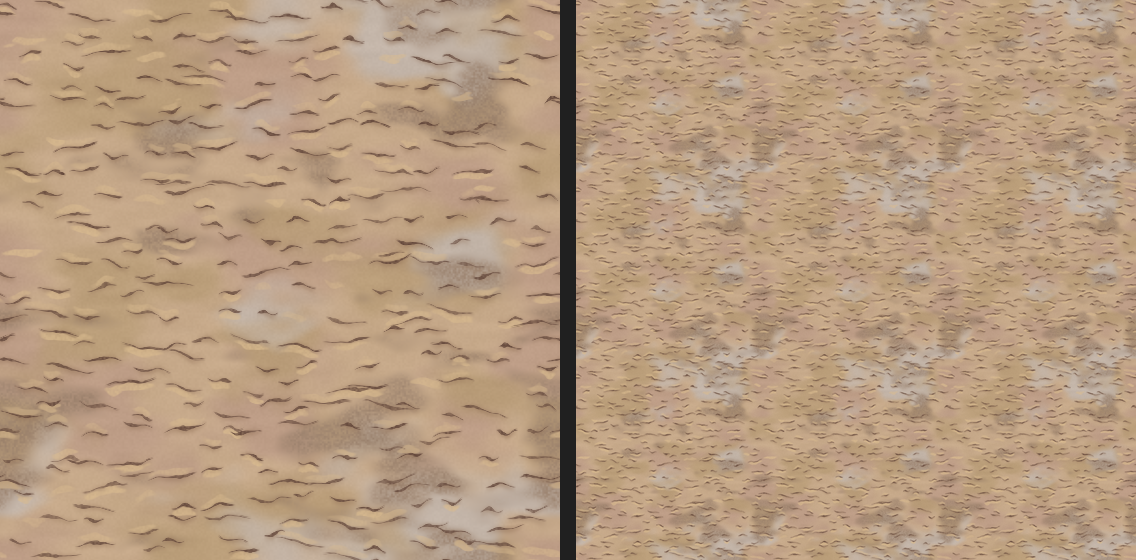
Left, the tile; right, the same tile 3 across and 3 down.
A WebGL 2 fragment shader for this texture:

```glsl
#version 300 es
precision highp float;
// Weathered tan bark: soft colour blotches, pale streaks and short wavy charcoal strokes.

uniform vec2 u_resolution;
out vec4 fragColor;

vec3 random3(vec2 cell, float seed) {
    uvec3 v = uvec3(vec3(cell, seed)) * 1664525u + 1013904223u;
    v.x += v.y * v.z; v.y += v.z * v.x; v.z += v.x * v.y;
    v ^= v >> 16u;
    v.x += v.y * v.z; v.y += v.z * v.x; v.z += v.x * v.y;
    return vec3(v >> 8u) / 16777216.0;
}

// Value noise that wraps after a whole number of cells.
float noise(vec2 uv, vec2 period, float seed) {
    vec2 p = uv * period;
    vec2 i = floor(p), f = fract(p);
    f = f * f * (3.0 - 2.0 * f);
    float a = random3(mod(i, period), seed).x;
    float b = random3(mod(i + vec2(1, 0), period), seed).x;
    float c = random3(mod(i + vec2(0, 1), period), seed).x;
    float d = random3(mod(i + vec2(1, 1), period), seed).x;
    return mix(mix(a, b, f.x), mix(c, d, f.x), f.y);
}

float blotches(vec2 uv, vec2 period, float seed) {
    return 0.6 * noise(uv, period, seed)
         + 0.28 * noise(uv, period * 2.0, seed + 1.0)
         + 0.12 * noise(uv, period * 4.0, seed + 2.0);
}

// Scattered strokes: x = dark line, y = soft shadow, z = pale streak beside it.
vec3 strokes(vec2 uv, vec2 grid) {
    vec3 cover = vec3(0);
    float wobble = noise(uv, vec2(64, 40), 31.0) - 0.5;
    float fray = noise(uv, vec2(150, 300), 32.0);
    float streak = noise(uv, vec2(38, 170), 33.0);
    for (int j = -1; j <= 1; j++)
    for (int i = -1; i <= 1; i++) {
        vec2 cell = floor(uv * grid) + vec2(i, j);
        vec2 id = mod(cell, grid);
        vec3 place = random3(id, 41.0), form = random3(id, 42.0), kind = random3(id, 43.0);
        vec2 offset = uv - (cell + 0.1 + 0.8 * place.xy) / grid;

        float t = offset.x / mix(0.02, 0.05, form.x * form.x);
        float taper = max(1.0 - t * t, 0.0);
        float ends = smoothstep(1.0, 0.75, abs(t));
        float curve = offset.x * (form.y - 0.5) * 0.45
                    + 0.0028 * sin(t * 3.5 + 6.283 * form.z) + 0.005 * wobble;
        float above = offset.y - curve;

        // Main line, swollen off centre, with a thinner strand leaving it.
        float swell = exp(-6.0 * pow(t - kind.x + 0.5, 2.0));
        float width = mix(0.0007, 0.0031, swell) * (0.5 + fray) * mix(0.7, 1.1, place.z);
        float line = smoothstep(width + 0.001, width - 0.001, abs(above)) * ends;
        float branch = above - 0.006 * (t + 0.1) * (kind.y - 0.5);
        float strand = smoothstep(0.0019, 0.0002, abs(branch)) * ends * fray;
        float strength = kind.z < 0.1 ? 0.0 : mix(0.45, 1.0, sqrt(kind.z));
        cover.x = max(cover.x, strength * max(line, 0.8 * strand));

        float below = (above + 0.002) / 0.0065;
        cover.y = max(cover.y, strength * taper * exp(-below * below));

        // Broad chalky streak on one side of some of the lines.
        float side = kind.y < 0.6 ? 0.009 : -0.009;
        float reach = (above - side) / (0.0085 * (0.45 + 0.55 * taper));
        float chalk = taper * (1.0 - reach * reach) + 0.9 * (streak - 0.5);
        float shown = step(0.52, kind.x) * mix(0.45, 1.0, kind.y);
        cover.z = max(cover.z, shown * smoothstep(0.1, 0.75, chalk) * smoothstep(0.0, 0.35, taper));
    }
    return cover;
}

void main() {
    vec2 uv = gl_FragCoord.xy / u_resolution;
    float grain = noise(uv, vec2(300), 51.0);

    // Soft ground of tan, rose, ochre and grey.
    vec2 drift = uv + 0.02 * (vec2(noise(uv, vec2(7, 9), 1.0), noise(uv, vec2(7, 9), 2.0)) - 0.5);
    float rose = smoothstep(0.4, 0.68, blotches(drift, vec2(6, 9), 3.0));
    float ochre = smoothstep(0.43, 0.7, blotches(drift, vec2(6, 10), 7.0));
    float grey = smoothstep(0.54, 0.8, blotches(drift, vec2(6, 9), 11.0));
    float dusk = smoothstep(0.53, 0.8, blotches(drift, vec2(7, 14), 15.0));
    vec3 color = vec3(0.780, 0.665, 0.542);
    color = mix(color, vec3(0.735, 0.605, 0.525), 0.8 * rose);
    color = mix(color, vec3(0.715, 0.605, 0.455), 0.75 * ochre);
    color = mix(color, vec3(0.765, 0.715, 0.675), 0.9 * grey);
    color = mix(color, vec3(0.585, 0.485, 0.405), dusk * (0.4 + 0.5 * grain));

    // Faint brushing along the horizontal.
    color += 0.025 * (noise(uv, vec2(18, 60), 21.0) - 0.5);
    color += 0.018 * (grain - 0.5);

    // Shadows, chalk and charcoal on top.
    vec3 cover = strokes(uv, vec2(14, 24));
    color = mix(color, vec3(0.56, 0.43, 0.33), 0.42 * cover.y);
    color = mix(color, vec3(0.855, 0.735, 0.560), 0.72 * cover.z * (0.75 + 0.35 * grain));
    color = mix(color, vec3(0.375, 0.265, 0.220), cover.x * (0.55 + 0.4 * grain));
    fragColor = vec4(color, 1.0);
}
```
